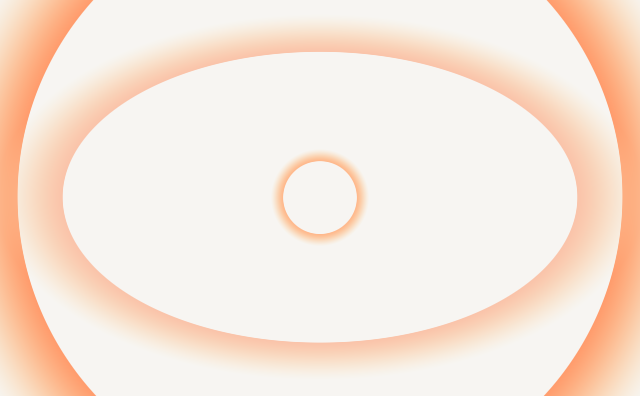
Write a Shadertoy shader that draws this background.

```glsl
#define PAPER vec3(0.969, 0.962, 0.949)
#define OUTER_RADII vec2(0.7637, 0.7490)
#define OVAL_RADII vec2(0.6498, 0.3671)
#define CORE_RADII vec2(0.0930, 0.0919)
#define OUTER_SPREAD 0.27
#define OVAL_SPREAD 0.26
#define CORE_SPREAD 0.34
#define FADE_POWER 1.15

// Glow outside an ellipse: sharp inner rim, soft outer fade.
// Spread is a fraction of the radii; the hue drifts from rim to haze.
vec3 addGlow(vec3 base, vec2 p, vec2 radii, float spread, vec3 rim, vec3 haze) {
    float reach = length(p / radii);
    float edge = max(fwidth(reach), 1e-5);
    float t = clamp((reach - 1.0) / spread, 0.0, 1.0);
    float fade = 1.0 - pow(t, FADE_POWER);
    fade = mix(fade, smoothstep(0.0, 1.0, fade), 0.4);
    float outside = smoothstep(-0.5, 0.5, (reach - 1.0) / edge);
    return mix(base, mix(rim, haze, t), fade * outside);
}

void mainImage(out vec4 fragColor, in vec2 fragCoord) {
    // Centred coordinates, one unit per canvas height
    vec2 p = (fragCoord - 0.5 * iResolution.xy) / iResolution.y;
    vec3 color = PAPER;

    // Large ring cropped by the canvas
    color = addGlow(color, p - vec2(0.0, 0.004), OUTER_RADII, OUTER_SPREAD,
                    vec3(1.0, 0.610, 0.425), vec3(0.985, 0.82, 0.57));
    // Wide pale oval
    color = addGlow(color, p - vec2(0.0, 0.002), OVAL_RADII, OVAL_SPREAD,
                    vec3(0.980, 0.765, 0.665), vec3(0.980, 0.86, 0.68));
    // Small central ring
    color = addGlow(color, p - vec2(0.0, 0.001), CORE_RADII, CORE_SPREAD,
                    vec3(1.0, 0.715, 0.540), vec3(0.980, 0.81, 0.60));

    fragColor = vec4(color, 1.0);
}
```
